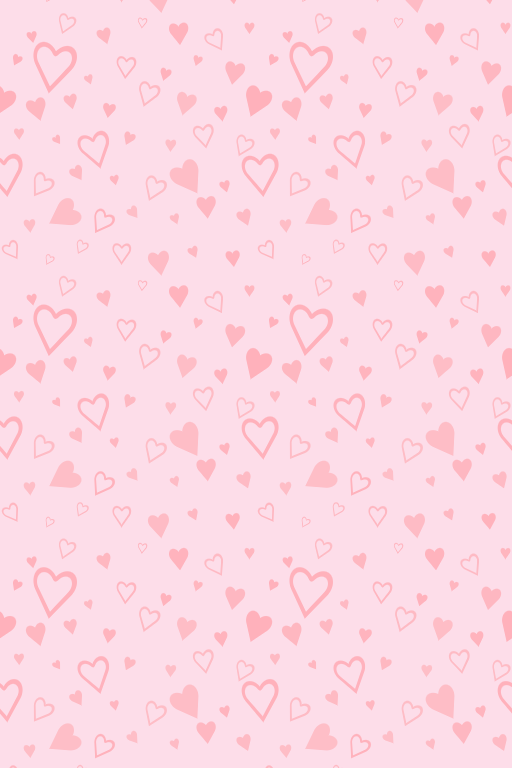
Reproduce this pattern procedurally as a WebGL 1 fragment shader.

```glsl
precision highp float;

uniform vec2 u_resolution;

#define COLUMNS 2.0
#define TILE_ASPECT 1.026
#define HEARTS 49
#define ANCHOR vec2(0.207, 0.262)
#define ANCHOR_INDEX 23.0
#define JITTER 0.018
#define STROKE 0.088
#define BACKGROUND vec3(0.992, 0.867, 0.914)
#define PALE_PINK vec3(0.995, 0.745, 0.780)
#define DEEP_PINK vec3(1.0, 0.695, 0.735)

// Height of the unit heart, measured from its tip
const float HEART_HEIGHT = 1.17;

float hash(float n, float salt) {
  return fract(sin(n * 12.9898 + salt * 78.233) * 4375.85);
}

float squaredLength(vec2 v) {
  return dot(v, v);
}

// Signed distance to a slender heart with its tip at the origin
float heartDistance(vec2 p) {
  p.x = abs(p.x) * 1.18;
  p.y -= 0.24 * p.x;
  float d;
  if (p.x + p.y > 1.0) {
    d = length(p - vec2(0.25, 0.75)) - 0.35355;
  } else {
    float cleft = squaredLength(p - vec2(0.0, 1.0));
    float side = squaredLength(p - 0.5 * max(p.x + p.y, 0.0));
    d = sqrt(min(cleft, side)) * sign(p.x - p.y);
  }
  return d / 1.15;
}

// Height, clockwise tilt, outlined flag and depth of pink
vec4 heartStyle(float i) {
  float variation = hash(i, 1.0);
  float tilt = (hash(i, 2.0) - 0.5) * 1.3;
  float kind = hash(i, 3.0);
  float tone = hash(i, 4.0);

  // Large accents
  if (i == ANCHOR_INDEX) return vec4(0.195, 0.17, 1.0, 1.0);
  if (i == ANCHOR_INDEX + 13.0) return vec4(0.165, -0.10, 1.0, 1.0);
  if (i == ANCHOR_INDEX - 17.0) return vec4(0.142, -0.26, 1.0, 0.9);
  if (i == ANCHOR_INDEX + 6.0) return vec4(0.132, -0.55, 0.0, 0.1);
  if (i == ANCHOR_INDEX + 9.0) return vec4(0.118, 0.38, 0.0, 1.0);
  if (i == ANCHOR_INDEX + 8.0) return vec4(0.124, 1.05, 0.0, 0.0);

  // Medium hearts, mostly outlined
  if (mod(i, 5.0) < 2.0) {
    return vec4(mix(0.072, 0.098, variation), tilt, step(0.35, kind), tone);
  }
  // Small hearts, mostly filled
  return vec4(mix(0.036, 0.066, variation), tilt, step(0.8, kind), tone);
}

void main() {
  // Tile coordinates, counted from the top left corner
  float pixel = COLUMNS / u_resolution.x;
  vec2 tileSize = vec2(1.0, TILE_ASPECT);
  vec2 fromTop = vec2(gl_FragCoord.x, u_resolution.y - gl_FragCoord.y);
  vec2 tile = fromTop * pixel / tileSize;
  vec3 color = BACKGROUND;

  for (int n = 0; n < HEARTS; n++) {
    float i = float(n);
    vec4 style = heartStyle(i);

    // Evenly scattered centres, wrapped across the tile edges
    vec2 center = ANCHOR + (i - ANCHOR_INDEX) * vec2(0.75488, 0.56984);
    if (style.x < 0.11) {
      center += JITTER * (vec2(hash(i, 5.0), hash(i, 6.0)) - 0.5);
    }
    vec2 offset = (fract(tile - center + 0.5) - 0.5) * tileSize;
    offset.y = -offset.y;

    // Rotate into the heart's own frame
    float c = cos(style.y);
    float s = sin(style.y);
    vec2 local = vec2(c * offset.x - s * offset.y, s * offset.x + c * offset.y);
    float scale = style.x / HEART_HEIGHT;
    local = local / scale + vec2(0.0, 0.5 * HEART_HEIGHT);

    // Fill, or a stroke slightly heavier on one side
    float d = heartDistance(local);
    float halfStroke = 0.5 * STROKE * HEART_HEIGHT * (1.0 + 0.3 * local.x);
    float outline = abs(d + halfStroke) - halfStroke;
    d = mix(d, outline, style.z) * scale;

    float coverage = clamp(0.5 - d / pixel, 0.0, 1.0);
    color = mix(color, mix(PALE_PINK, DEEP_PINK, style.w), coverage);
  }

  gl_FragColor = vec4(color, 1.0);
}
```
